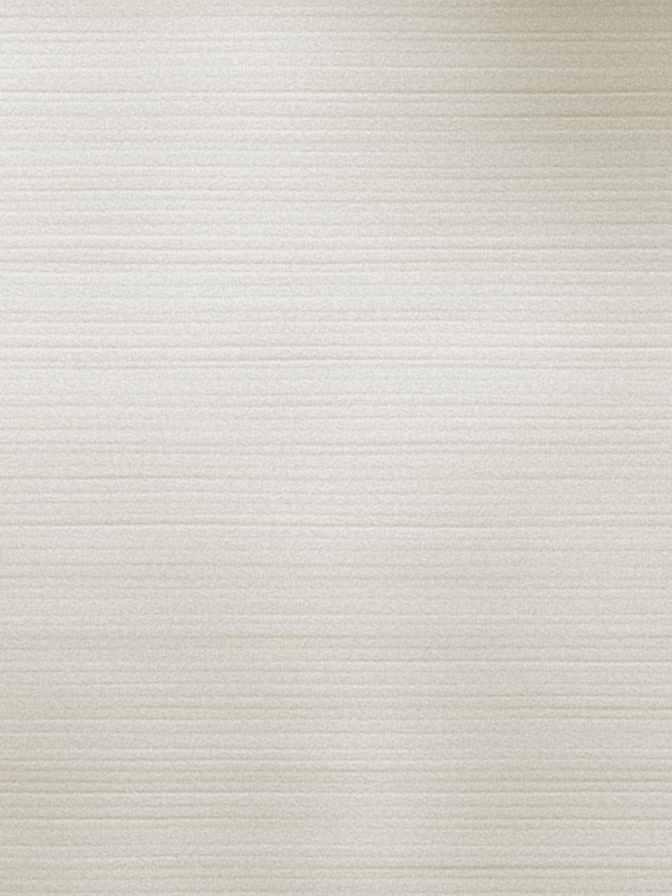
A Shadertoy shader for this texture:

```glsl
// Pale woven wallpaper: irregular horizontal ribs with thin tan grooves,
// a fine fibrous grain, and soft light falling from the upper left.
// Light, ribs and grain add to one tone; grooves also warm the colour.

const vec3 SHADE_COLOR = vec3(0.750, 0.730, 0.668);
const vec3 LIGHT_COLOR = vec3(0.870, 0.861, 0.841);
const vec3 GROOVE_TINT = vec3(0.010, 0.002, -0.035);
const float RIB_COUNT = 74.0;

float hash(vec2 p) {
    vec3 q = fract(vec3(p.xyx) * 0.1031);
    q += dot(q, q.yzx + 33.33);
    return fract((q.x + q.y) * q.z);
}

vec2 gradientAt(vec2 cell) {
    float angle = 6.2832 * hash(cell);
    return vec2(cos(angle), sin(angle));
}

// Gradient noise, roughly -0.7 to 0.7.
float noise(vec2 p) {
    vec2 i = floor(p), f = p - i;
    vec2 u = f * f * f * (f * (f * 6.0 - 15.0) + 10.0);
    vec2 e = vec2(0.0, 1.0);
    float low = mix(dot(gradientAt(i), f),
                    dot(gradientAt(i + e.yx), f - e.yx), u.x);
    float high = mix(dot(gradientAt(i + e), f - e),
                     dot(gradientAt(i + e.yy), f - e.yy), u.x);
    return mix(low, high, u.y);
}

vec2 rotate(vec2 p, float angle) {
    float c = cos(angle), s = sin(angle);
    return vec2(c * p.x - s * p.y, s * p.x + c * p.y);
}

float bell(float d, float width) {
    return exp(-d * d / (width * width));
}

// Broad lighting: bright left and centre, dim upper right and lower edge.
float lighting(vec2 p) {
    float tone = 1.16 - 0.62 * smoothstep(0.66, 0.10, p.y);
    vec2 corner = (p - vec2(0.75, 1.0)) * vec2(1.0, 1.15);
    tone -= 1.12 * smoothstep(0.50, 0.06, length(corner));
    tone -= 0.25 * smoothstep(0.95, 1.01, p.y);
    tone -= 0.14 * smoothstep(0.40, 0.75, p.x) * smoothstep(0.25, 0.6, p.y);
    tone -= 0.12 * smoothstep(0.20, 0.0, p.x) * smoothstep(0.4, 0.1, p.y);
    tone += 0.20 * bell(length((p - vec2(0.42, 0.11)) * vec2(1.2, 0.8)), 0.10);
    return tone + 0.20 * noise(p * vec2(5.0, 3.5) + 4.7);
}

// Jittered grooves with a bright lip below; returns (tone, groove depth).
vec2 ribs(vec2 p, float count) {
    float y = p.y * count + 0.20 * noise(vec2(p.x * 3.0, p.y * 9.0));
    float row = floor(y);
    vec2 sum = vec2(0.0);
    for (int k = -1; k <= 1; k++) {
        float id = row + float(k);
        float seed = hash(vec2(id, 17.0));
        float center = id + 0.5 + 0.45 * (hash(vec2(id, 5.0)) - 0.5);
        float wander = 0.12 * noise(vec2(p.x * 7.0, id * 3.7));
        float d = y - center - wander;
        float fade = clamp(0.8 + 0.9 * noise(vec2(p.x * 4.0 + 9.0, id * 5.3)), 0.2, 1.3);
        float lip = hash(vec2(id, 41.0));
        float groove = fade * mix(0.20, 0.44, seed) * bell(d, mix(0.10, 0.16, seed));
        sum += vec2(-groove, groove);
        sum.x -= 0.08 * seed * bell(d - 0.22, 0.30);
        sum.x += fade * mix(0.06, 0.34, lip * lip) * bell(d + 0.26, 0.14);
    }
    return sum;
}

// Fine speckle with short fibres lying along the ribs.
float grain(vec2 p) {
    float speckle = noise(rotate(p, 0.6) * 330.0 + 11.0);
    float fibre = noise(rotate(p, 0.03) * vec2(125.0, 300.0) + 31.0);
    float streak = noise(p * vec2(5.0, 135.0) + 73.0);
    return 0.52 * speckle + 0.24 * fibre + 0.14 * streak;
}

void mainImage(out vec4 fragColor, in vec2 fragCoord) {
    vec2 p = fragCoord / iResolution.y;
    vec2 rib = ribs(p, RIB_COUNT);
    float tone = lighting(p) + rib.x + grain(p);
    vec3 color = mix(SHADE_COLOR, LIGHT_COLOR, clamp(tone, -0.5, 1.4));
    fragColor = vec4(color + GROOVE_TINT * rib.y, 1.0);
}
```
